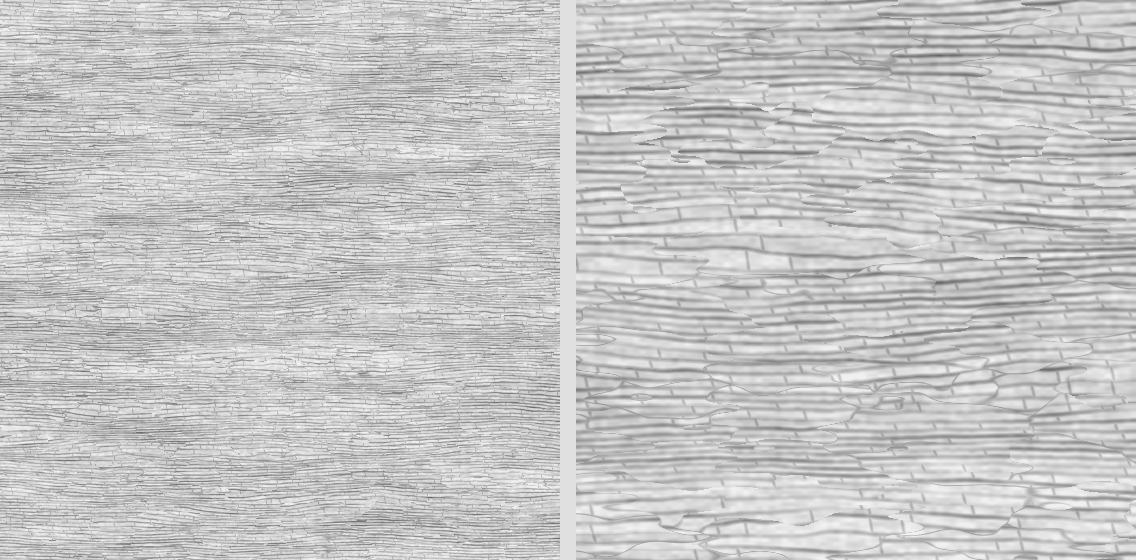
Left, the full canvas; right, a detail of the centre.
A WebGL 1 fragment shader for this texture:

```glsl
precision highp float;
uniform vec2 u_resolution;

float hash(vec2 p) {
  return fract(sin(dot(p, vec2(127.1, 311.7))) * 43758.5453);
}

float noise(vec2 p) {
  vec2 i = floor(p), f = fract(p);
  f = f * f * (3.0 - 2.0 * f);
  return mix(mix(hash(i), hash(i + vec2(1.0, 0.0)), f.x),
             mix(hash(i + vec2(0.0, 1.0)), hash(i + 1.0), f.x), f.y);
}

float fbm(vec2 p) {
  float sum = 0.0, amp = 0.5;
  for (int i = 0; i < 4; i++) {
    sum += amp * noise(p);
    p = p * 2.03 + 17.3;
    amp *= 0.5;
  }
  return sum;
}

// Grain height: each whole number is one fibre line
float grain(vec2 p) {
  return p.y * 172.0 + 3.4 * noise(p * vec2(4.5, 24.0))
       + 0.9 * noise(p * vec2(12.0, 62.0) + 31.0)
       + 0.25 * noise(p * vec2(60.0, 90.0) + 57.0);
}

// Voronoi plates: x = gap to the border, y = plate id
vec2 plates(vec2 p) {
  vec2 cell = floor(p);
  float nearest = 9.0, second = 9.0, id = 0.0;
  for (int j = -1; j <= 1; j++) {
    for (int i = -1; i <= 1; i++) {
      vec2 c = cell + vec2(float(i), float(j));
      float d = length(c + vec2(hash(c), hash(c + 43.7)) - p);
      if (d < nearest) {
        second = nearest;
        nearest = d;
        id = hash(c + 9.1);
      } else {
        second = min(second, d);
      }
    }
  }
  return vec2(second - nearest, id);
}

// Soft stroke of the given width, never thinner than a pixel
float stroke(float dist, float width) {
  return 1.0 - smoothstep(0.0, max(width, 1.0 / u_resolution.y), dist);
}

void main() {
  vec2 p = gl_FragCoord.xy / u_resolution.y;

  // Plates with ragged borders shift the grain
  vec2 ragged = vec2(noise(p * vec2(40.0, 170.0)), noise(p * vec2(45.0, 60.0) + 7.0)) - 0.5;
  vec2 plate = plates(p * vec2(12.0, 40.0) + ragged * vec2(0.7, 0.4));

  // Distance to the nearest fibre line, from the slope of the grain
  float g = grain(p);
  vec2 slope = vec2(grain(p + vec2(0.0004, 0.0)) - g, grain(p + vec2(0.0, 0.0004)) - g) / 0.0004;
  float steep = max(length(slope), 60.0);
  g += plate.y * 7.0;
  float row = floor(g);
  float lineDist = abs(fract(g) - 0.5) / steep;
  float strength = noise(vec2(p.x * 20.0 + hash(vec2(row, 3.0)) * 50.0, row * 7.3));
  float patches = fbm(p * vec2(4.0, 15.0) + 80.0);
  float depth = mix(0.05, 0.37, strength) * mix(0.75, 1.25, patches);
  depth *= 1.0 - 0.5 * smoothstep(230.0, 400.0, steep);
  float fibres = depth * stroke(lineDist, 0.0023);

  // Short cross breaks within each strip
  float strip = floor(g + 0.5);
  float along = p.x * 32.0 + hash(vec2(strip, 5.0)) * 10.0 + 0.06 * fract(g + 0.5);
  vec2 chip = vec2(floor(along), strip);
  float breakDist = abs(fract(along) - 0.2 - 0.6 * hash(chip)) / 32.0;
  float breaks = step(0.4, hash(chip + 2.7)) * 0.18 * stroke(breakDist, 0.0018);

  // Plate borders and a few long splits
  float borders = 0.2 * (1.0 - smoothstep(0.0, 0.06, plate.x))
                * smoothstep(0.35, 0.65, noise(p * vec2(12.0, 30.0) + 12.0));
  float splitPos = p.y * 7.0 + 0.7 * noise(p * vec2(3.0, 1.0)) + 0.04 * noise(p * 40.0);
  float splitFade = smoothstep(0.65, 0.85, noise(vec2(p.x * 4.0, floor(splitPos) * 3.7)));
  float splits = 0.28 * splitFade * stroke(abs(fract(splitPos) - 0.5) / 7.0, 0.0022);

  // Pale surface with broad, streaky and fine tone changes
  float tone = 0.857 + 0.1 * (0.47 - patches);
  tone += 0.08 * (hash(vec2(strip, 11.0)) - 0.5);
  tone += 0.1 * (noise(p * vec2(60.0, 260.0)) - 0.5);
  tone += 0.09 * (noise(p * vec2(260.0, 420.0)) - 0.5);
  tone -= max(max(fibres, breaks), max(borders, splits));
  gl_FragColor = vec4(vec3(clamp(tone, 0.3, 0.94)), 1.0);
}
```
